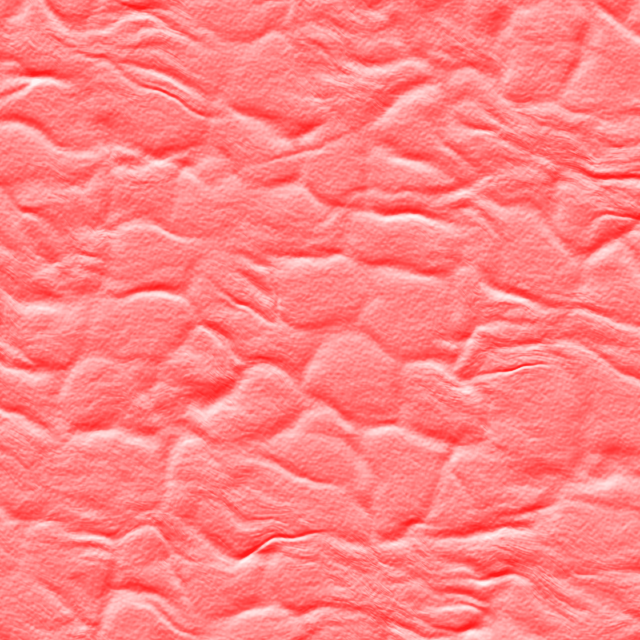
Give the GLSL for this texture, as a Shadertoy shader.

```glsl
const vec2  CELLS         = vec2(6.8, 8.8);   // large plates across the canvas
const vec2  CHIPS         = vec2(10.5, 19.0); // small slanted plates
const float JITTER        = 0.9;
const float SHEAR         = 0.2;              // folds sink towards the right
const float CREASE_WIDTH  = 0.085;            // in plate units
const float CREASE_DEPTH  = 0.0125;
const float CHIP_WIDTH    = 0.16;
const float CHIP_DEPTH    = 0.0075;
const vec2  FOLD_SCALE    = vec2(5.5, 10.0);
const float FOLD_WIDTH    = 0.065;
const float FOLD_DEPTH    = 0.0065;
const vec2  CRUMPLE_SCALE = vec2(10.0, 18.0);
const float CRUMPLE_DEPTH = 0.0095;
const float GRAIN_SCALE   = 160.0;
const float GRAIN_DEPTH   = 0.0011;
const vec2  LIGHT_DIR     = vec2(-0.22, 0.975);
const float SLOPE_STEP    = 0.0013;
const float BASE_TONE     = 0.515;
const float CONTRAST      = 0.52;
const float SOFT_CLIP     = 0.5;

vec2 hash2(vec2 p) {
    vec3 q = fract(p.xyx * vec3(0.1031, 0.1030, 0.0973));
    q += dot(q, q.yzx + 33.33);
    return fract((q.xx + q.yz) * q.zy);
}

float corner(vec2 cell, vec2 offset) {
    return dot(hash2(cell) * 2.0 - 1.0, offset);
}

float gradientNoise(vec2 p) {
    vec2 i = floor(p), f = fract(p);
    vec2 u = f * f * f * (f * (f * 6.0 - 15.0) + 10.0);
    vec2 e = vec2(0.0, 1.0);
    return mix(mix(corner(i, f), corner(i + e.yx, f - e.yx), u.x),
               mix(corner(i + e.xy, f - e.xy), corner(i + e.yy, f - e.yy), u.x), u.y);
}

vec2 noise2(vec2 p) {
    return vec2(gradientNoise(p), gradientNoise(p + vec2(37.2, 81.7)));
}

// Rounded bump around zero
float bump(float d, float width) {
    return exp(-d * d / (width * width));
}

vec2 plateCentre(vec2 cell) {
    return cell + 0.5 + JITTER * (hash2(cell) - 0.5);
}

// Voronoi plates: 1 on the flat, falling to 0 along the borders
float plates(vec2 p, float width) {
    vec2 home = floor(p), nearestCell = home, nearest = vec2(0.0);
    float best = 1e3;
    for (int y = -1; y <= 1; y++)
    for (int x = -1; x <= 1; x++) {
        vec2 cell = home + vec2(x, y);
        vec2 r = plateCentre(cell) - p;
        if (dot(r, r) < best) {
            best = dot(r, r);
            nearest = r;
            nearestCell = cell;
        }
    }
    float relief = 1.0;
    for (int y = -2; y <= 2; y++)
    for (int x = -2; x <= 2; x++) {
        if (x == 0 && y == 0) continue;
        vec2 r = plateCentre(nearestCell + vec2(x, y)) - p;
        float d = dot(0.5 * (nearest + r), normalize(r - nearest));
        relief *= 1.0 - mix(bump(d, width), bump(d, 2.0 * width), 0.35);
    }
    return relief;
}

float height(vec2 p) {
    vec2 q = p + 0.075 * noise2(p * 4.5) + 0.026 * noise2(p * 14.0 + 9.0);
    q += 0.006 * noise2(p * 38.0 + 3.0);
    q.y += SHEAR * q.x;

    // Large plates parted by creases of uneven strength
    float strength = 0.15 + 0.85 * smoothstep(-0.35, 0.25, gradientNoise(p * 7.0 + 51.0));
    float h = CREASE_DEPTH * strength * (plates(q * CELLS + 20.0, CREASE_WIDTH) - 1.0);

    // Small plates in crumpled patches
    float patches = smoothstep(-0.2, 0.25, gradientNoise(p * 4.5 + 33.0));
    float chipMask = patches * smoothstep(-0.25, 0.3, gradientNoise(p * 9.0 + 64.0));
    h += CHIP_DEPTH * chipMask * (plates(q * CHIPS + 40.0, CHIP_WIDTH) - 1.0);

    // Long folds wandering over the plates
    float foldMask = smoothstep(-0.2, 0.3, gradientNoise(p * 6.0 + 13.0));
    h -= FOLD_DEPTH * foldMask * bump(gradientNoise(q * FOLD_SCALE + 70.0), FOLD_WIDTH);

    // Billows with sharp valleys
    vec2 c = q * CRUMPLE_SCALE + 5.0;
    float depth = CRUMPLE_DEPTH * mix(0.3, 1.0, patches);
    for (int i = 0; i < 4; i++) {
        float n = gradientNoise(c);
        h += depth * sqrt(n * n + 0.0015);
        c = mat2(1.9, 0.4, -0.4, 1.9) * c + 17.0;
        depth *= 0.5;
    }

    // Fine leathery grain
    h += GRAIN_DEPTH * gradientNoise(p * GRAIN_SCALE);
    return h + GRAIN_DEPTH * gradientNoise(p * GRAIN_SCALE * 0.5 + 40.0);
}

void mainImage(out vec4 fragColor, in vec2 fragCoord) {
    vec2 p = fragCoord / iResolution.y;

    // Relief lit from above, red through pink to near white
    vec2 stepToLight = LIGHT_DIR * SLOPE_STEP;
    float slope = (height(p - stepToLight) - height(p + stepToLight)) / (2.0 * SLOPE_STEP);
    float tone = BASE_TONE + CONTRAST * slope / (1.0 + SOFT_CLIP * abs(slope));
    fragColor = vec4(1.0, vec2(clamp(tone, 0.1, 0.95)), 1.0);
}
```
